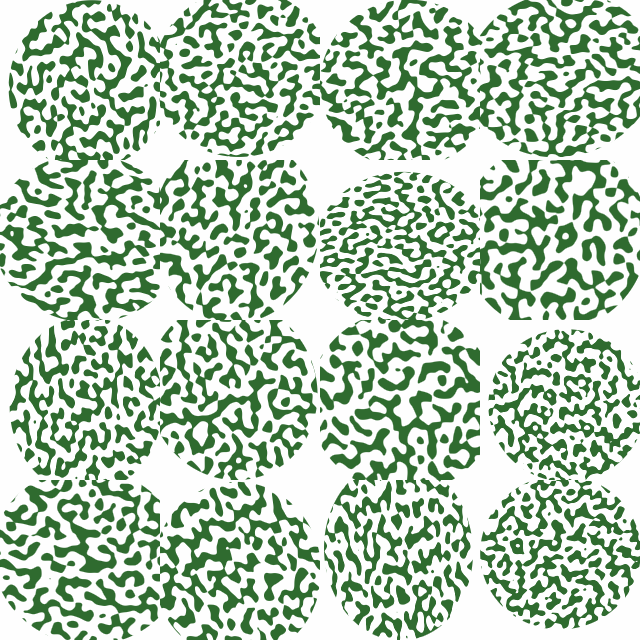
This pattern is drawn by a three.js fragment shader. Its source:

```glsl
varying vec2 vUv;

const float TILES = 4.0;
const int WAVES = 32;
const float PI = 3.14159265;
const vec3 PAPER = vec3(0.995);
const vec3 GREEN = vec3(0.183, 0.42, 0.183);

float hash(vec2 cell, float seed) {
  return fract(sin(dot(vec3(cell, seed), vec3(12.99, 78.23, 37.72))) * 43758.5);
}

vec2 hash2(vec2 cell, float seed) {
  return vec2(hash(cell, seed), hash(cell, seed + 0.5));
}

vec2 rotate(vec2 p, float angle) {
  float c = cos(angle), s = sin(angle);
  return vec2(c * p.x + s * p.y, c * p.y - s * p.x);
}

// Layered sines in all directions: height in x, gradient in yz
vec3 waveField(vec2 p, vec2 cell, float lowFreq, float highFreq) {
  vec3 sum = vec3(0.0);
  for (int i = 0; i < WAVES; i++) {
    float n = float(i);
    vec2 r = hash2(cell, n + 10.0);
    float angle = PI * (n + r.x) / float(WAVES);
    float freq = 2.0 * PI * mix(lowFreq, highFreq, hash(cell, n + 60.0));
    vec2 k = freq * vec2(cos(angle), sin(angle));
    float phase = dot(k, p) + 2.0 * PI * r.y;
    sum += vec3(sin(phase), k * cos(phase));
  }
  return sum / sqrt(0.5 * float(WAVES));
}

// Signed distance to the blob outline, positive inside
float blobs(vec2 p, vec2 cell, float threshold) {
  vec3 field = waveField(p, cell, 6.0, 17.0);
  return (field.x - threshold) / max(length(field.yz), 12.0);
}

// Approximate signed distance to an ellipse, positive inside
float ellipse(vec2 p, vec2 radii) {
  return (1.0 - length(p / radii)) * min(radii.x, radii.y);
}

float coverage(float dist, float pixel) {
  return clamp(dist / pixel + 0.5, 0.0, 1.0);
}

void main() {
  vec2 grid = vUv * TILES;
  vec2 cell = floor(grid);
  float pixel = TILES * max(fwidth(vUv.x), fwidth(vUv.y));

  // Each tile shifts, tilts and stretches its own disc, clipped by the tile
  vec2 center = 0.5 + 0.14 * (hash2(cell, 1.0) - 0.5);
  float tilt = 1.0 * (hash(cell, 2.0) - 0.5);
  vec2 radii = mix(vec2(0.465), vec2(0.6), hash2(cell, 3.0));
  vec2 p = rotate(grid - cell - center, tilt);

  // The blobs stretch along the long axis of the disc
  vec2 stretch = 0.53 / radii;
  vec2 grain = p * stretch * stretch;

  float ink = coverage(blobs(grain, cell, 0.16), pixel);
  ink *= coverage(ellipse(p, radii), pixel);
  gl_FragColor = vec4(mix(PAPER, GREEN, ink), 1.0);
}
```
